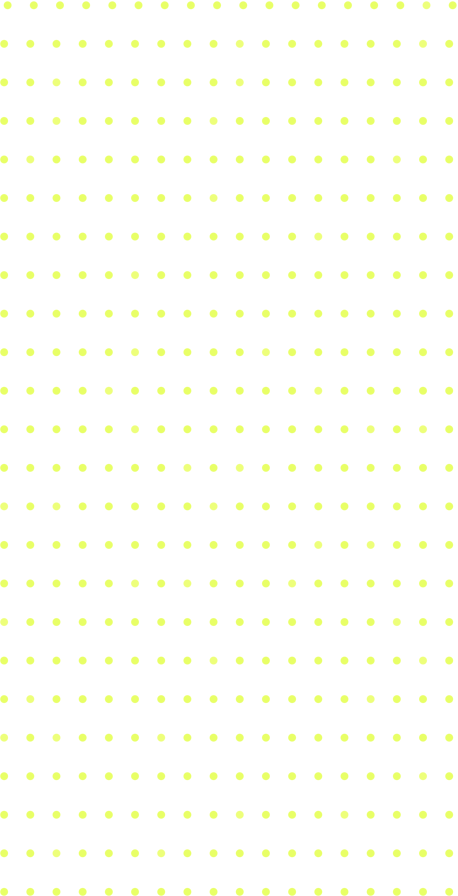
Reproduce this pattern procedurally as a Shadertoy shader.

```glsl
float hash(vec2 cell) {
    return fract(sin(dot(cell, vec2(41.3, 289.1))) * 4375.85);
}

void mainImage(out vec4 fragColor, in vec2 fragCoord) {
    // Height is one unit; rows are counted down from the top
    float pixel = 1.0 / iResolution.y;
    vec2 p = vec2(fragCoord.x, iResolution.y - fragCoord.y) * pixel;
    vec2 pitch = vec2(0.02922, 0.04302);
    p -= vec2(0.0046, 0.0059);

    // The top row sits slightly to the right of the others
    float row = round(p.y / pitch.y);
    if (row < 0.5) p.x -= 0.0039;

    // Nearest dot of the grid
    vec2 cell = vec2(round(p.x / pitch.x), row);
    float dist = length(p - cell * pitch) - 0.00435;
    float dotMask = 1.0 - smoothstep(-0.75 * pixel, 0.75 * pixel, dist);

    // A few dots are a little paler
    vec3 lime = mix(vec3(0.91, 1.0, 0.40), vec3(0.93, 1.0, 0.48), step(0.88, hash(cell)));
    fragColor = vec4(mix(vec3(1.0), lime, dotMask), 1.0);
}
```
